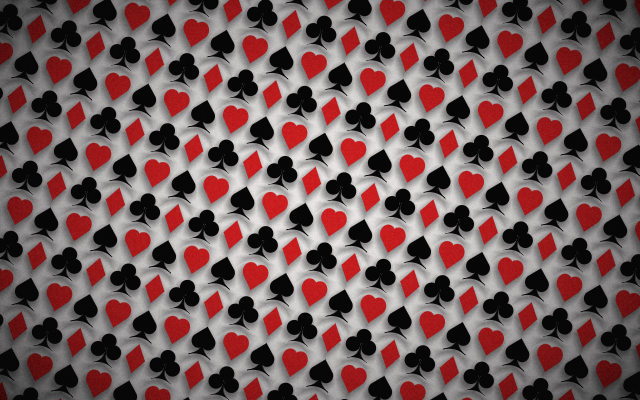
Reproduce this pattern procedurally as a Shadertoy shader.

```glsl
// Tilted rows of black and red card suits on shadowed grey paper with a dark vignette.

float hash(vec2 p) {
    return fract(sin(dot(p, vec2(127.1, 311.7))) * 43758.5453);
}

// Offset from the centre of the nearest repeat
vec2 tile(vec2 p, vec2 cell) {
    return (fract(p / cell + 0.5) - 0.5) * cell;
}

// Unit heart with its tip at the origin
float unitHeart(vec2 p) {
    p.x = abs(p.x);
    if (p.x + p.y > 1.0) return length(p - vec2(0.25, 0.75)) - 0.3536;
    float notch = length(p - vec2(0.0, 1.0));
    float side = length(p - 0.5 * max(p.x + p.y, 0.0));
    return min(notch, side) * sign(p.x - p.y);
}

// Flared foot with a hollow underside
float stem(vec2 p, float bottom, float halfWidth) {
    float t = clamp(-p.y / bottom, 0.0, 1.0);
    float flank = (abs(p.x) - 0.07 - halfWidth * t * t * t * t) * 0.6;
    float base = 0.12 - bottom - 0.4 * p.x * p.x - p.y;
    return max(max(flank, base), p.y - 0.1);
}

float heart(vec2 p) {
    return unitHeart((p + vec2(-0.06, 0.82)) / vec2(1.28, 1.5)) * 1.3;
}

float diamond(vec2 p) {
    return dot(abs(p + vec2(0.0, 0.08)), normalize(vec2(0.9, 0.6))) - 0.5;
}

float club(vec2 p) {
    float top = length(p - vec2(0.03, 0.52));
    float sides = length(vec2(abs(p.x) - 0.48, p.y + 0.08));
    return min(min(top, sides) - 0.45, stem(p, 0.95, 0.52));
}

float spade(vec2 p) {
    float body = unitHeart(vec2(p.x, 0.75 - p.y) / vec2(1.2, 1.25)) * 1.2;
    return min(body, stem(p, 1.08, 0.6));
}

// Distances to the black suits (x) and the red suits (y)
vec2 suits(vec2 p) {
    vec2 cell = vec2(3.667, 4.367);
    float black = min(club(tile(p, cell)), spade(tile(p - 0.5 * cell, cell)));
    float red = min(diamond(tile(p - vec2(0.5, 0.0) * cell, cell)),
                    heart(tile(p - vec2(0.0, 0.5) * cell, cell)));
    return vec2(black, red);
}

void mainImage(out vec4 fragColor, in vec2 fragCoord) {
    vec2 uv = fragCoord / iResolution.xy;
    vec2 page = fragCoord / iResolution.y * 24.0;   // canvas is 24 units high
    float pixel = 24.0 / iResolution.y;

    // Tilt the grid clockwise around one club
    float c = cos(0.271), s = sin(0.271);
    mat2 tilt = mat2(c, s, -s, c);
    vec2 anchor = vec2(16.95, 13.7);
    vec2 suitDist = suits(tilt * (page - anchor));
    vec2 ink = clamp(0.5 - suitDist / pixel, 0.0, 1.0);

    // Soft shadow falling down and to the left
    vec2 shadowDist = suits(tilt * (page - anchor + vec2(0.12, 0.22)));
    float shadow = 1.0 - smoothstep(-0.25, 0.45, min(shadowDist.x, shadowDist.y));

    // Vignette and fine paper grain
    vec2 fromCentre = (uv - vec2(0.5, 0.51)) * vec2(1.4, 1.15);
    float light = 0.91 - 0.8 * dot(fromCentre, fromCentre);
    float grain = (hash(floor(page * 13.0)) - 0.5) * 0.035;

    vec3 col = vec3(1.0, 0.985, 0.985) * light * (1.0 - 0.42 * shadow) + grain;
    col = mix(col, vec3(0.88, 0.13, 0.14) * light + grain, ink.y);
    col = mix(col, vec3(0.025) + 0.2 * grain, ink.x);
    fragColor = vec4(col, 1.0);
}
```
